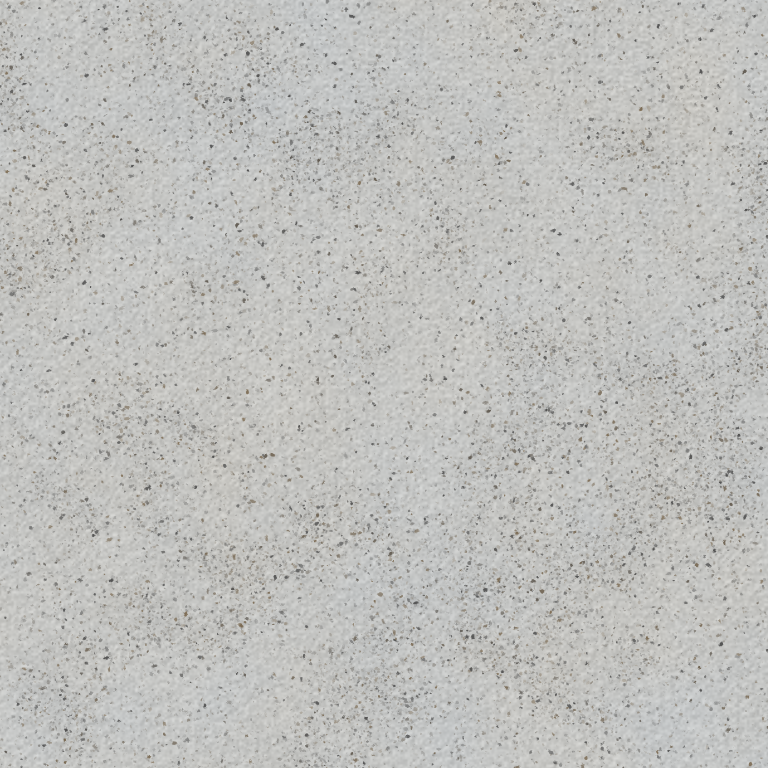
This texture is drawn by a WebGL 1 fragment shader. Its source:

```glsl
precision highp float;
// Pale weathered concrete: fine grain, faint cloudy stains and clustered dark pits.

uniform vec2 u_resolution;

#define PIT_CELLS 165.0      // large pit cells across the canvas
#define SPECK_CELLS 250.0    // small speck cells across the canvas
#define GRAIN_CELLS 310.0    // surface grain across the canvas
#define STAIN_CELLS 8.5      // stain clouds across the canvas
#define PIT_DENSITY 0.17     // pit share outside the stains
#define STAIN_DENSITY 0.48   // extra pit share inside the stains
#define GRAIN_CONTRAST 0.075
#define RELIEF_CONTRAST 0.065
#define CONCRETE vec3(0.774, 0.777, 0.769)
#define PIT_GREY vec3(0.25, 0.25, 0.25)
#define PIT_OCHRE vec3(0.45, 0.37, 0.26)

float hash(vec2 p) {
  return fract(sin(dot(p, vec2(127.1, 311.7))) * 43758.5453);
}

vec2 hash2(vec2 p) {
  return vec2(hash(p), hash(p + 57.3));
}

float noise(vec2 p) {
  vec2 cell = floor(p);
  vec2 f = fract(p);
  f = f * f * (3.0 - 2.0 * f);
  float low = mix(hash(cell), hash(cell + vec2(1.0, 0.0)), f.x);
  float high = mix(hash(cell + vec2(0.0, 1.0)), hash(cell + 1.0), f.x);
  return mix(low, high, f.y);
}

float fbm(vec2 p) {
  float sum = 0.0;
  float weight = 0.42;
  for (int i = 0; i < 4; i++) {
    sum += weight * noise(p);
    p = mat2(0.8, 0.6, -0.6, 0.8) * p * 2.03 + 17.1;
    weight *= 0.66;
  }
  return sum;
}

// Scattered uneven ellipses: x is the pit depth, y a random tint.
vec2 pits(vec2 uv, float cells, float density, float seed) {
  vec2 p = uv * cells;
  vec2 home = floor(p);
  float blur = 0.8 * cells / min(u_resolution.x, u_resolution.y);
  float ragged = 0.3 * (noise(p * 3.7 + seed) - 0.5);
  vec2 result = vec2(0.0);
  for (int y = -1; y <= 1; y++) {
    for (int x = -1; x <= 1; x++) {
      vec2 cell = home + vec2(float(x), float(y));
      vec2 id = cell + seed;
      float present = 1.0 - smoothstep(density - 0.04, density + 0.04, hash(id + 3.7));
      vec2 shape = hash2(id + 11.9);
      float angle = 6.2832 * hash(id + 23.3);
      vec2 d = p - cell - hash2(id);
      d = mat2(cos(angle), -sin(angle), sin(angle), cos(angle)) * d;
      d.x *= mix(0.55, 1.0, shape.y);
      float radius = mix(0.13, 0.36, shape.x * shape.x);
      float cover = 1.0 - smoothstep(radius - blur, radius + blur, length(d) + ragged);
      float strength = hash(id + 31.7);
      float depth = cover * present * mix(0.25, 1.0, strength * strength);
      if (depth > result.x) result = vec2(depth, hash(id + 41.1));
    }
  }
  return result;
}

void main() {
  vec2 uv = gl_FragCoord.xy / min(u_resolution.x, u_resolution.y);

  // Broad stains and warm or cool clouds
  float stain = smoothstep(0.46, 0.74, fbm(uv * STAIN_CELLS + 4.3));
  float warmth = fbm(uv * 6.0 + 31.7) - 0.5;
  float cloud = fbm(uv * 14.0 + 63.1) - 0.5;
  vec3 color = CONCRETE + warmth * vec3(0.025, 0.0, -0.035);
  color += 0.035 * cloud - 0.008 * stain;

  // Sandy grain, lit from the upper left
  vec2 grainPos = uv * GRAIN_CELLS;
  vec2 bumpPos = grainPos * 0.64 + 9.0;
  float grain = noise(grainPos) - 0.5;
  float relief = noise(bumpPos) - noise(bumpPos + vec2(-0.4, 0.5));
  color += GRAIN_CONTRAST * grain + RELIEF_CONTRAST * relief;

  // Small faint specks, then larger dark pits
  float density = PIT_DENSITY + STAIN_DENSITY * stain;
  vec2 speck = pits(uv, SPECK_CELLS, density * 0.9, 71.0);
  vec2 pit = pits(uv, PIT_CELLS, density, 13.0);
  vec3 speckColor = mix(PIT_GREY, PIT_OCHRE, 0.7 * speck.y);
  vec3 pitColor = mix(PIT_GREY, PIT_OCHRE, smoothstep(0.3, 1.0, pit.y));
  color = mix(color, speckColor, 0.4 * speck.x);
  color = mix(color, pitColor, 0.85 * pit.x);

  gl_FragColor = vec4(color, 1.0);
}
```
